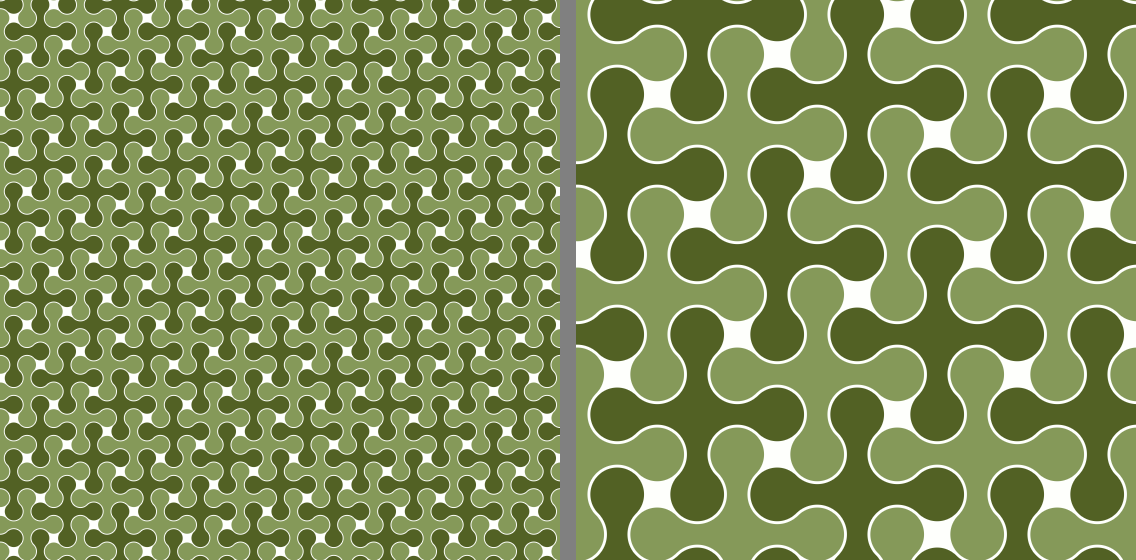
Left, the full canvas; right, a detail of the centre.
Give the GLSL for this pattern, as a WebGL 1 fragment shader.

```glsl
precision highp float;
// Interlocking round-armed crosses in two greens, parted by thin white lines with small white stars.

uniform vec2 u_resolution;

#define UNITS 42.0                    // grid units across the canvas
#define ORIGIN vec2(19.03, 21.64)     // centre of one dark cross, in grid units
#define LINE_WIDTH 0.072              // white gap between crosses, in grid units
#define DARK vec3(0.32, 0.38, 0.14)
#define LIGHT vec3(0.52, 0.60, 0.35)
#define GROUND vec3(0.995, 1.0, 0.99)

const float TOUCH_RADIUS = 0.70710678; // radius at which diagonal lobes touch

// Signed distance to a cross: four lobes at distance 2, necks cut by round notches.
float crossDistance(vec2 p) {
  p = abs(p);
  if (p.y > p.x) p = p.yx;
  float lobe = length(p - vec2(2.0, 0.0)) - (TOUCH_RADIUS - 0.5 * LINE_WIDTH);
  float notch = TOUCH_RADIUS + 0.5 * LINE_WIDTH - length(p - 1.0);
  float arm = max((p.x + p.y - 2.0) * 0.70710678, notch);
  return min(lobe, arm);
}

// Centres of the crosses lie on a square lattice spanned by (3, 1) and (-1, 3).
vec2 latticePoint(vec2 cell) {
  return cell.x * vec2(3.0, 1.0) + cell.y * vec2(-1.0, 3.0);
}

vec2 nearestCell(vec2 p) {
  return floor(vec2(3.0 * p.x + p.y, 3.0 * p.y - p.x) / 10.0 + 0.5);
}

void main() {
  float pixel = UNITS / min(u_resolution.x, u_resolution.y);
  vec2 p = gl_FragCoord.xy * pixel - ORIGIN;
  vec2 home = nearestCell(p);
  vec3 color = GROUND;

  // Arms reach into neighbouring cells, so visit all nine.
  for (int j = -1; j <= 1; j++) {
    for (int i = -1; i <= 1; i++) {
      vec2 cell = home + vec2(float(i), float(j));
      float d = crossDistance(p - latticePoint(cell));
      float coverage = clamp(0.5 - d / pixel, 0.0, 1.0);
      float parity = mod(cell.x + cell.y, 2.0);
      color = mix(color, mix(DARK, LIGHT, parity), coverage);
    }
  }
  gl_FragColor = vec4(color, 1.0);
}
```
